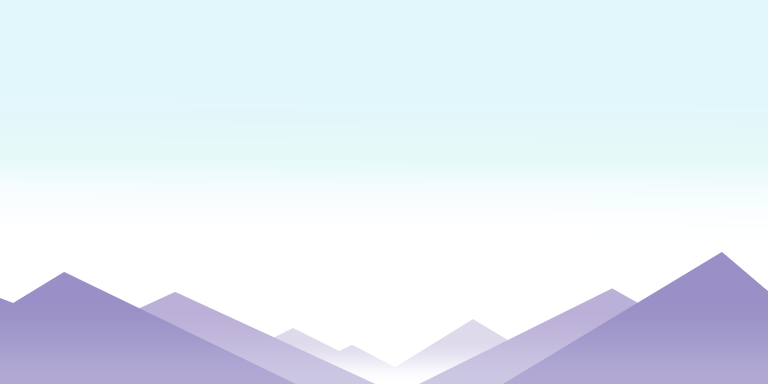
Write a WebGL 2 fragment shader that draws this background.

```glsl
#version 300 es
precision highp float;

uniform vec2 u_resolution;
out vec4 fragColor;

// Height of a triangular peak above x; slopes are (left, right).
float peak(float x, vec2 apex, vec2 slopes) {
  float dx = x - apex.x;
  return apex.y - max(-dx * slopes.x, dx * slopes.y);
}

// Antialiased coverage of the ground below a ridge line.
float cover(float ridge, float y) {
  float pixel = 1.15 / u_resolution.y;
  return clamp((ridge - y) / pixel + 0.5, 0.0, 1.0);
}

// Pale blue, then mint, melting into white above the hills.
vec3 sky(float h) {
  vec3 color = mix(vec3(1.0), vec3(0.965, 0.99, 0.997), smoothstep(0.38, 0.51, h));
  color = mix(color, vec3(0.899, 0.977, 0.975), smoothstep(0.49, 0.60, h));
  return mix(color, vec3(0.888, 0.967, 0.987), smoothstep(0.58, 0.74, h));
}

void main() {
  // Height runs from 0 to 1, width from 0 to 2.
  vec2 p = gl_FragCoord.xy / u_resolution * vec2(2.0, 1.0);

  vec3 color = sky(p.y + 0.008 * (p.x - 1.0));

  // Far hills fade into white mist.
  float far = peak(p.x, vec2(0.763, 0.146), vec2(0.5));
  far = max(far, peak(p.x, vec2(0.917, 0.102), vec2(0.47, 0.52)));
  far = max(far, peak(p.x, vec2(1.232, 0.169), vec2(0.616, 0.6)));
  vec3 farColor = mix(vec3(1.0), vec3(0.872, 0.855, 0.925), smoothstep(0.0, 0.115, p.y));
  color = mix(color, farColor, cover(far, p.y));

  // Middle hills.
  float middle = peak(p.x, vec2(0.456, 0.240), vec2(0.46));
  middle = max(middle, peak(p.x, vec2(1.594, 0.249), vec2(0.495, 0.56)));
  vec3 middleColor = mix(vec3(0.80, 0.78, 0.89), vec3(0.733, 0.69, 0.845), smoothstep(0.0, 0.2, p.y));
  color = mix(color, middleColor, cover(middle, p.y));

  // Near mountains.
  float near = peak(p.x, vec2(0.167, 0.292), vec2(0.61, 0.484));
  near = max(near, peak(p.x, vec2(1.880, 0.344), vec2(0.603, 0.85)));
  near = max(near, peak(p.x, vec2(-0.1, 0.262), vec2(0.38)));
  vec3 nearColor = mix(vec3(0.70, 0.67, 0.835), vec3(0.604, 0.565, 0.78), smoothstep(-0.02, 0.22, p.y));
  color = mix(color, nearColor, cover(near, p.y));

  fragColor = vec4(color, 1.0);
}
```
